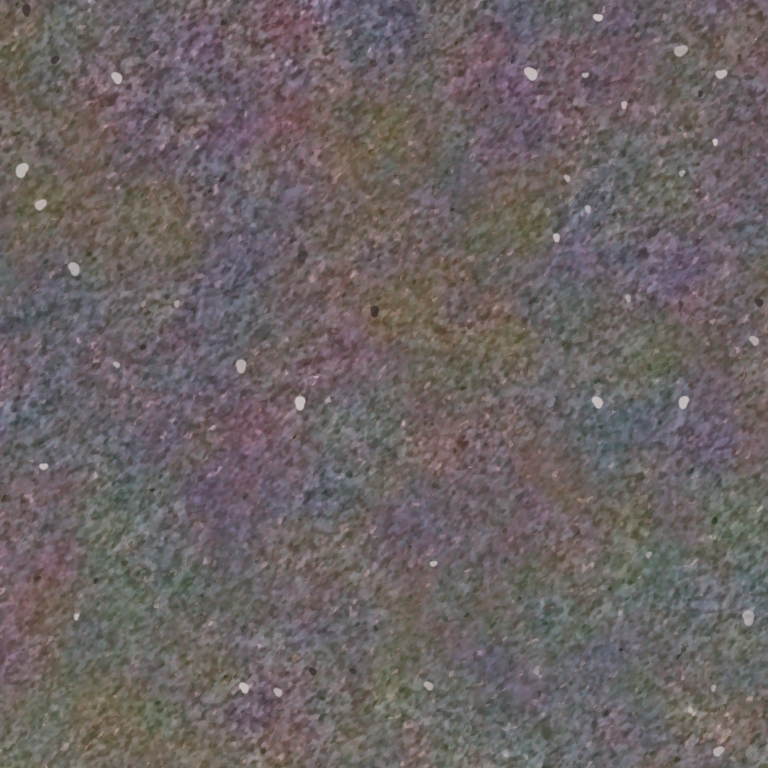
This texture is drawn by a WebGL 1 fragment shader. Its source:

```glsl
precision highp float;
uniform vec2 u_resolution;

vec3 hash(vec2 p) {
  vec3 q = fract(vec3(p.xyx) * vec3(0.1031, 0.1030, 0.0973) + 0.17);
  q += dot(q, q.yxz + 33.33);
  return fract((q.xxy + q.yzz) * q.zyx);
}

// Cellular noise: random cell values, blended softly across cell borders
vec3 cells(vec2 p, float sharpness) {
  vec2 home = floor(p);
  vec3 sum = vec3(0.0);
  float total = 0.0;
  for (int y = -1; y <= 1; y++) {
    for (int x = -1; x <= 1; x++) {
      vec2 cell = home + vec2(float(x), float(y));
      vec2 offset = cell + hash(cell).xy - p;
      float weight = exp(-sharpness * dot(offset, offset));
      sum += weight * (hash(cell + 271.0) - 0.5);
      total += weight;
    }
  }
  return sum / total;
}

// Coverage of sparse, slightly lumpy round specks, one at most per grid cell
float specks(vec2 uv, float grid, float density, float radius) {
  vec2 cell = floor(uv * grid);
  vec3 place = hash(cell + 57.0);
  vec3 kind = hash(cell + 613.0);
  vec2 d = uv - (cell + 0.27 + 0.46 * place.xy) / grid;
  float angle = atan(d.y, d.x);
  float lump = 1.0 + 0.18 * sin(2.0 * angle + 6.28 * place.z) + 0.08 * sin(3.0 * angle);
  float size = radius * mix(0.45, 1.0, kind.y * kind.y) * lump;
  float inside = 1.0 - smoothstep(size - 0.0016, size + 0.0016, length(d));
  return inside * step(kind.x, density) * mix(0.65, 1.0, kind.z);
}

void main() {
  vec2 uv = gl_FragCoord.xy / u_resolution.y;
  vec2 bend = 0.006 * sin(uv.yx * 31.0 + 2.0 * sin(uv * 17.0));

  // Broad stains: blue to brown, green to purple
  vec3 stain = cells((uv + bend) * 8.0 + 3.0, 3.5) + 0.7 * cells((uv - bend) * 21.0 + 40.0, 3.5);
  vec3 color = vec3(0.420, 0.388, 0.396);
  color += stain.x * vec3(0.075, 0.005, -0.085);
  color += stain.y * vec3(0.035, -0.050, 0.040);
  color += stain.z * 0.035;
  color += (0.5 - uv.y) * vec3(0.008, 0.030, 0.016);

  // Fine grit leaning along the rising diagonal
  vec2 lean = mat2(1.0, -0.18, -0.18, 1.0) * uv;
  vec3 grit = cells(lean * 115.0, 6.5);
  vec3 dust = cells(lean * 200.0 + 90.0, 5.0);
  float roughness = 1.0 + 0.7 * stain.z;
  color += roughness * (0.13 * grit.x + 0.15 * dust.x);
  color += 0.04 * grit.yzx * vec3(1.0, 0.5, 1.0) + 0.02 * dust.yzx;

  // Pale chips and small dark pits
  color += 0.13 * smoothstep(0.28, 0.48, grit.y) * smoothstep(-0.1, 0.3, dust.y);
  color -= 0.09 * smoothstep(0.30, 0.48, grit.z) * smoothstep(0.0, 0.3, dust.z);
  color = mix(color, vec3(0.17, 0.14, 0.15), 0.75 * specks(uv + bend, 19.0, 0.035, 0.007));

  // White pebbles, gathered in a drift at the upper right
  vec2 drift = (uv - vec2(0.81, 0.80)) * vec2(8.0, 9.0);
  float density = 0.05 + 0.28 * exp(-dot(drift, drift));
  color = mix(color, vec3(0.79, 0.76, 0.76), specks(uv, 24.0, density, 0.0088));

  gl_FragColor = vec4(color, 1.0);
}
```
